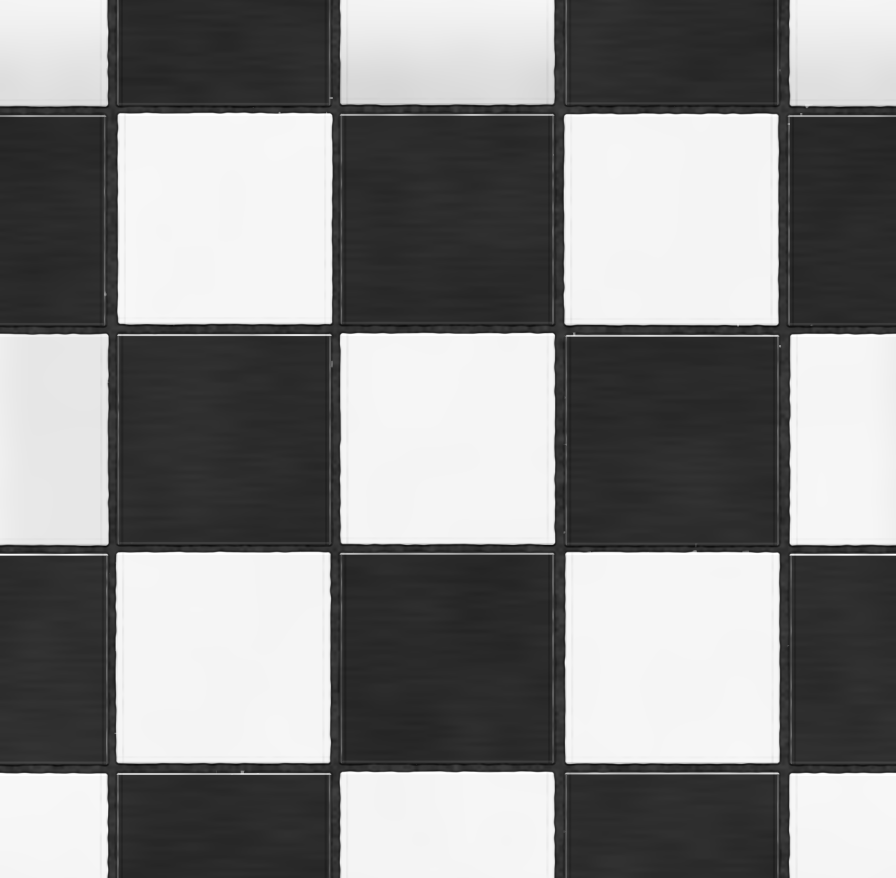
This pattern is drawn by a Shadertoy shader. Its source:

```glsl
// Checkerboard of glazed black and white wall tiles, four across and four down.
// Each tile is a slightly shifted rounded box with lit lips, set in dark grout;
// periodic value noise adds streaks, clouding and worn edges.

float hash(vec2 p) {
    vec3 q = fract(p.xyx * vec3(0.1031, 0.1030, 0.0973));
    q += dot(q, q.yzx + 33.33);
    return fract((q.x + q.y) * q.z);
}

// Value noise over the unit square, wrapping after a whole number of cells
float noise(vec2 uv, vec2 cells) {
    vec2 p = uv * cells, i = floor(p), f = fract(p);
    f = f * f * (3.0 - 2.0 * f);
    vec2 a = mod(i, cells), b = mod(i + 1.0, cells);
    return mix(mix(hash(a), hash(vec2(b.x, a.y)), f.x),
               mix(hash(vec2(a.x, b.y)), hash(b), f.x), f.y);
}

float roundedBox(vec2 p, vec2 halfSize, float radius) {
    vec2 q = abs(p) - halfSize + radius;
    return length(max(q, 0.0)) + min(max(q.x, q.y), 0.0) - radius;
}

// Soft line centred on zero
float line(float x, float width, float aa) {
    return 1.0 - smoothstep(width * 0.5 - aa * 0.5, width * 0.5 + aa, abs(x));
}

void mainImage(out vec4 fragColor, in vec2 fragCoord) {
    vec2 uv = fragCoord / iResolution.xy;
    float aa = max(3.0 / iResolution.y, 0.004);

    // Grid shifted by half a tile, so a white tile sits in the middle
    vec2 grid = uv * 4.0 + 0.5;
    vec2 cell = mod(floor(grid), 4.0), f = fract(grid);
    bool white = mod(cell.x + cell.y, 2.0) < 0.5;
    float seed = hash(cell + 17.0);

    // Tile outline, in units of one tile height
    vec2 size = vec2(iResolution.x / iResolution.y, 1.0);
    vec2 halfSize = 0.5 * size - vec2(0.022, 0.019);
    vec2 jitter = vec2(seed, hash(cell + 41.0)) - 0.5;
    vec2 p = (f - 0.5) * size - jitter * vec2(0.012, 0.008);
    float wear = noise(uv, vec2(110.0));
    float grain = noise(uv, vec2(230.0));
    float d = roundedBox(p, halfSize, 0.013) + (wear - 0.5) * 0.005;

    // Distances inward from the tile edges
    float top = halfSize.y - p.y;
    float bottom = halfSize.y + p.y;
    float side = halfSize.x - abs(p.x);

    // Grout, with a dark crevice around the tile, deepest underneath
    float under = 1.0 - smoothstep(-0.004, 0.006, bottom);
    float crevice = 1.0 - smoothstep(0.004, 0.013, d);
    float grout = 0.205 + 0.06 * (grain - 0.5) + 0.05 * (wear - 0.5);
    grout -= crevice * mix(0.05, 0.12, under);

    // Glaze
    float cloud = noise(uv, vec2(9.0)) * 0.6 + noise(uv, vec2(23.0)) * 0.4;
    float streak = noise(uv, vec2(28.0, 210.0)) - 0.5;
    float glaze;
    if (white) {
        glaze = 0.962 + 0.014 * (cloud - 0.5) + 0.008 * (seed - 0.5);
        // Dull reflection low on one row, and across half of one tile
        if (cell.y < 0.5)
            glaze -= (0.07 + 0.07 * cloud) * (1.0 - smoothstep(0.05, 0.55, f.y));
        if (cell.x < 0.5 && cell.y > 1.5)
            glaze -= 0.06 * smoothstep(0.35, 0.65, f.x);
        // Bevel crease, shaded flanks and bright upper lip
        float crease = line(side - 0.032, 0.008, aa) + 0.5 * line(bottom - 0.028, 0.008, aa);
        glaze -= 0.035 * crease * (0.4 + wear);
        glaze -= 0.10 * line(side, 0.014, aa) * wear + 0.12 * line(bottom, 0.012, aa);
        glaze += 0.04 * line(top - 0.007, 0.008, aa);
    } else {
        glaze = 0.172 + 0.045 * (cloud - 0.5) + 0.02 * (seed - 0.5) + 0.022 * streak;
        // Bright upper lip and fainter flanks
        float along = noise(uv, vec2(36.0, 4.0));
        float lip = line(top - 0.007, 0.007, aa) * (0.3 + 0.35 * seed + 0.25 * along);
        float flank = line(side - 0.006, 0.006, aa) * (0.08 + 0.2 * wear);
        float foot = line(bottom - 0.008, 0.007, aa) * 0.07;
        glaze += max(lip, max(flank, foot));
        glaze -= 0.03 * line(side - 0.024, 0.008, aa);
    }

    float shade = mix(grout, glaze, 1.0 - smoothstep(-aa, aa, d));

    // Sparse pale chips along the rims
    float chip = smoothstep(0.86, 0.96, noise(uv, vec2(170.0)));
    chip *= smoothstep(0.72, 0.85, noise(uv, vec2(41.0)));
    shade += 0.45 * chip * line(d, 0.014, aa) * (1.0 - shade);

    fragColor = vec4(vec3(clamp(shade, 0.0, 1.0)), 1.0);
}
```
